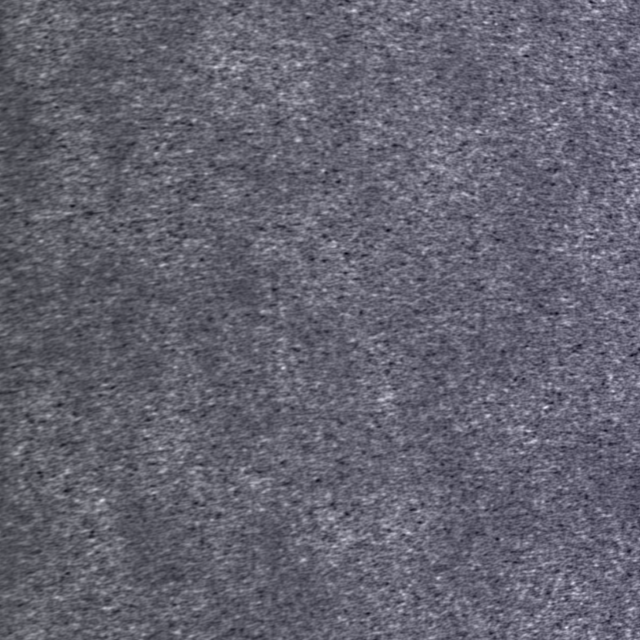
Give the GLSL for this texture, as a three.js fragment shader.

```glsl
varying vec2 vUv;

const vec3 BASE_COLOR = vec3(0.386, 0.382, 0.431);
const vec3 LEFT_TINT = vec3(-0.004, 0.003, -0.018);
const vec3 RIGHT_TINT = vec3(0.004, 0.000, 0.022);
const vec2 FIBRE_FREQ = vec2(75.0, 180.0);    // soft fibre texture per canvas
const vec2 FINE_FREQ = vec2(140.0, 245.0);    // small sharp grains
const vec2 STROKE_FREQ = vec2(24.0, 85.0);    // long soft strokes
const vec2 FLECK_FREQ = vec2(75.0, 150.0);    // cells holding separate flecks
const vec2 PATCH_FREQ = vec2(6.5, 4.5);       // broad worn patches
const float FIBRE_WEIGHT = 0.145;
const float FINE_WEIGHT = 0.12;
const float STROKE_WEIGHT = 0.085;
const float FLECK_RADIUS = 0.42;              // in cells
const float BRIGHT_SHARE = 0.27;
const float DARK_SHARE = 0.17;
const float BRIGHT_STRENGTH = 0.17;
const float DARK_STRENGTH = 0.14;
const float FLECK_MEAN = 0.009;
const float PATCH_CONTRAST = 0.085;
const float TILT = 0.16;                      // fibre slope at the left
const float TILT_CHANGE = 0.15;               // turns the slope toward upper right
const float SQUEEZE = 0.2;                    // shortens fibres toward the right

vec3 hash3(vec2 cell) {
  vec3 h = fract(cell.xyx * vec3(0.1031, 0.1030, 0.0973));
  h += dot(h, h.yxz + 33.33);
  return fract((h.xxy + h.yzz) * h.zyx);
}

vec2 hashGradient(vec2 cell) {
  float angle = 6.28319 * hash3(cell).x;
  return vec2(cos(angle), sin(angle));
}

float gradientNoise(vec2 p) {
  vec2 cell = floor(p);
  vec2 f = p - cell;
  vec2 u = f * f * f * (f * (f * 6.0 - 15.0) + 10.0);
  vec2 e = vec2(1.0, 0.0);
  float a = dot(hashGradient(cell), f);
  float b = dot(hashGradient(cell + e.xy), f - e.xy);
  float c = dot(hashGradient(cell + e.yx), f - e.yx);
  float d = dot(hashGradient(cell + e.xx), f - e.xx);
  return mix(mix(a, b, u.x), mix(c, d, u.x), u.y);
}

// Bends the fibre direction and tightens the grain across the cloth
vec2 fibreSpace(vec2 p) {
  float lift = TILT * p.x - TILT_CHANGE * p.x * p.x * p.y;
  return vec2(p.x + SQUEEZE * p.x * p.x, p.y - lift);
}

float fibreGrain(vec2 q) {
  return FIBRE_WEIGHT * gradientNoise(q * FIBRE_FREQ + 17.3)
       + FINE_WEIGHT * gradientNoise(q * FINE_FREQ + 241.6)
       + STROKE_WEIGHT * gradientNoise(q * STROKE_FREQ + 63.9);
}

// Scattered soft ellipses, some bright and some dark
float scatteredFlecks(vec2 q) {
  vec2 p = q * FLECK_FREQ + 311.0;
  vec2 cell = floor(p);
  float sum = 0.0;
  for (int j = -1; j <= 1; j++) {
    for (int i = -1; i <= 1; i++) {
      vec2 home = cell + vec2(float(i), float(j));
      vec3 rnd = hash3(home);
      vec3 look = hash3(home + 57.0);
      vec2 offset = (p - home - rnd.xy) / FLECK_RADIUS;
      offset.x /= mix(0.65, 1.3, look.x);
      float strength = BRIGHT_STRENGTH * step(rnd.z, BRIGHT_SHARE)
                     - DARK_STRENGTH * step(1.0 - DARK_SHARE, rnd.z);
      sum += strength * mix(0.4, 1.2, look.y) * exp(-dot(offset, offset));
    }
  }
  return sum - FLECK_MEAN;
}

// Uneven wear from broad patches down to small clumps
float wornPatches(vec2 p) {
  vec2 q = vec2(p.x + 0.2 * p.y, p.y) * PATCH_FREQ;
  float sum = 0.0;
  float weight = 1.0;
  for (int i = 0; i < 4; i++) {
    sum += weight * gradientNoise(q + 31.4);
    q = q * 2.1 + 9.7;
    weight *= 0.65;
  }
  return sum;
}

void main() {
  vec2 q = fibreSpace(vUv);
  float patches = wornPatches(vUv);

  // Flecks are crisper to the right and gather on the lighter patches
  float crispness = mix(0.85, 1.25, vUv.x) + 0.5 * patches;
  float light = crispness * (fibreGrain(q) + scatteredFlecks(q));

  // Slow shading: dim left edge, lighter toward the upper right
  float shade = PATCH_CONTRAST * patches;
  shade += 0.05 * (smoothstep(0.0, 0.65, vUv.x) - 0.65);
  shade += 0.03 * (vUv.y - 0.5) * vUv.x;

  vec3 tint = mix(LEFT_TINT, RIGHT_TINT, vUv.x);
  gl_FragColor = vec4(clamp(BASE_COLOR + tint + light + shade, 0.0, 1.0), 1.0);
}
```
